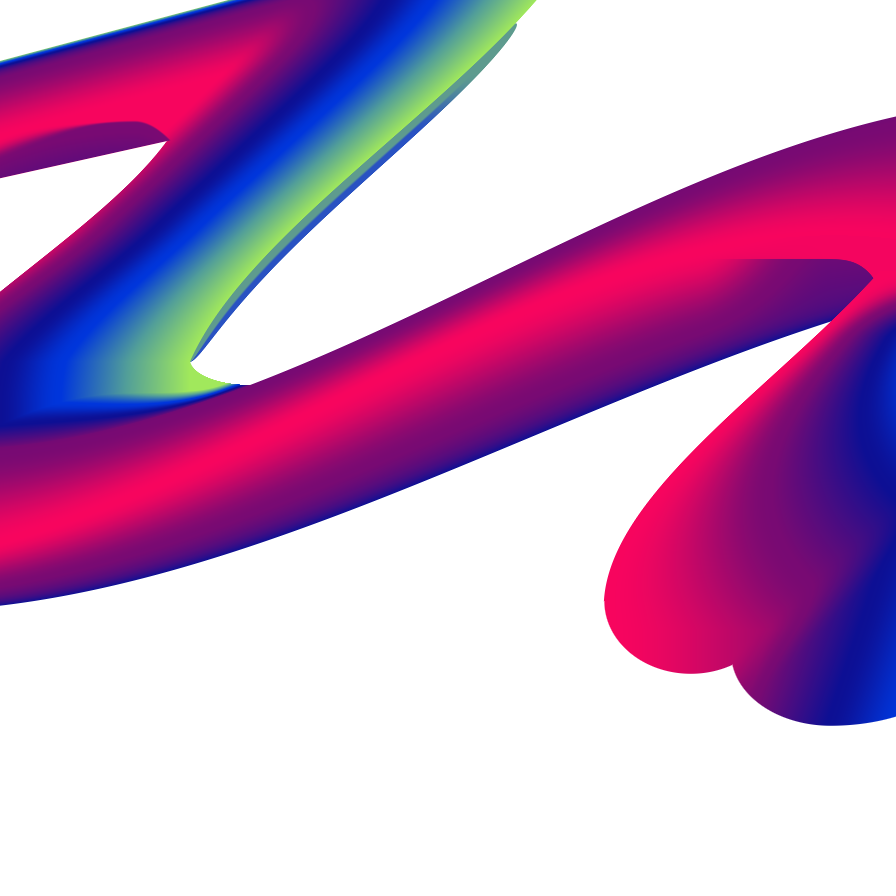
A WebGL 1 fragment shader for this background:

```glsl
precision highp float;
uniform vec2 u_resolution;

#define PAPER vec3(1.0)
#define RED vec3(0.97, 0.02, 0.37)
#define PURPLE vec3(0.47, 0.04, 0.45)
#define NAVY vec3(0.05, 0.06, 0.58)
#define BLUE vec3(0.0, 0.21, 0.86)
#define TEAL vec3(0.32, 0.62, 0.6)
#define GREEN vec3(0.63, 0.91, 0.36)
#define STRIP_BLUE vec3(0.16, 0.32, 0.76)
#define STRIP_WIDTH 0.0235

// Cubic passing through four values at t = 0, 1/3, 2/3 and 1.
float through(float t, vec4 v) {
  float s = 3.0 * t, a = s - 1.0, b = s - 2.0, c = s - 3.0;
  return dot(v, vec4(-a * b * c / 6.0, s * b * c / 2.0, -s * a * c / 2.0, s * a * b / 6.0));
}

// Sheen ramp: 0 red, 1 purple, 2 navy, 3 blue, 4 teal, 5 green.
vec3 sheen(float t) {
  vec3 c = mix(RED, PURPLE, smoothstep(0.0, 1.0, t));
  c = mix(c, NAVY, clamp(t - 1.0, 0.0, 1.0));
  c = mix(c, BLUE, smoothstep(2.0, 3.0, t));
  c = mix(c, TEAL, clamp(t - 3.0, 0.0, 1.0));
  return mix(c, GREEN, clamp(t - 4.0, 0.0, 1.0));
}

// Pixel coverage of a signed distance, positive inside.
float cover(float d) {
  return clamp(d * min(u_resolution.x, u_resolution.y) + 0.5, 0.0, 1.0);
}

float ellipse(vec2 p, vec2 radii) {
  return (1.0 - length(p / radii)) * min(radii.x, radii.y);
}

float bandTop(float x) { return through(x, vec4(0.501, 0.592, 0.747, 0.870)); }
float bandRidge(float x) { return through(x, vec4(0.395, 0.533, 0.685, 0.733)); }
float bandBottom(float x) { return through(x, vec4(0.324, 0.409, 0.543, 0.663)); }

// Folded ribbon in the upper left.
vec3 upperRibbon(vec3 color, vec2 p) {
  float right = through(clamp((1.0 - p.y) / 0.4036, 0.0, 1.0), vec4(0.599, 0.460, 0.3125, 0.212));
  float left = through((0.8424 - p.y) / 0.168, vec4(0.186, 0.135, 0.070, 0.0));
  float depth = 0.932 + 0.267 * p.x - p.y;
  float foldBottom = p.y - 0.801 - 0.223 * p.x;

  // Thin outer strip behind the green edge.
  float q = (0.974 - p.y) / 0.378;
  float stripWidth = STRIP_WIDTH * sqrt(max(4.0 * q * (1.0 - q), 0.0));
  float across = (p.x - right) / max(stripWidth, 0.001);
  float outer = smoothstep(0.45, 0.65, across) * (1.0 - smoothstep(0.85, 0.92, p.y));
  float strip = min(right + stripWidth - p.x, p.x - right + 0.01);
  strip = min(strip, min(q, 1.0 - q) * 0.378);
  color = mix(color, mix(TEAL * vec3(1.15, 0.98, 0.93), STRIP_BLUE, outer), cover(strip));

  // Sheen from the right edge, joined with the sheen of the upper edge.
  float span = 0.052 + 0.02 * max(p.y - 0.8, 0.0) + 0.02 * (1.0 - smoothstep(0.55, 0.75, p.y));
  float tRight = 5.0 - (right - p.x) / span;
  float tTop = 1.2 * (1.0 - depth / 0.085) + 3.5 * exp(-max(depth, 0.0) / 0.005);
  float t = length(max(vec2(tRight, tTop), 0.0));

  // Underside of the left fold.
  float side = p.x - 0.15;
  float lip = 0.8646 - (side < 0.0 ? 0.031 * pow(-side / 0.15, 2.0) : 0.018 * pow(side / 0.0365, 2.0));
  float soft = mix(0.016, 0.002, smoothstep(0.0, 0.12, p.x));
  float under = smoothstep(-soft, soft, lip - p.y) * cover(foldBottom);
  t = mix(t, 0.9 + 8.0 * max(lip - p.y, 0.0), under);

  // Shade where the wide band passes in front.
  float shade = mix(0.026, 0.003, smoothstep(0.0, 0.25, p.x));
  t = min(t, 1.1 + max(p.y - bandTop(p.x), 0.0) / shade);

  // Rounded inner corner of the right edge.
  float turn = clamp((0.599 - p.y) / 0.0286, 0.0, 1.0);
  float edge = right + 0.068 * (1.0 - sqrt(1.0 - turn * turn));
  float shape = min(max(foldBottom, p.x - left), min(depth, edge - p.x));
  return mix(color, sheen(t), cover(min(shape, p.y - bandRidge(p.x))));
}

// Wide band rising to the right, with its fold.
vec3 wideBand(vec3 color, vec2 p) {
  float top = bandTop(p.x), ridge = bandRidge(p.x), bottom = bandBottom(p.x);
  float above = (p.y - ridge) / (top - ridge);
  float below = clamp((ridge - p.y) / (ridge - bottom), 0.0, 1.0);
  float t = 1.4 * below + 0.6 * pow(below, 12.0);
  float lip = 0.711 - 0.018 * pow(max(p.x - 0.911, 0.0) / 0.0612, 4.0);
  float folded = mix(0.1, 1.0 + 0.4 * below + 0.6 * pow(below, 12.0), cover(lip - p.y));
  t = mix(t, folded, smoothstep(0.78, 0.93, p.x));
  if (above > 0.0) t = 1.05 * above;
  return mix(color, sheen(t), cover(min(top - p.y, p.y - bottom)));
}

// Ribbon falling from the fold into two rounded lobes.
vec3 fallingRibbon(vec3 color, vec2 p) {
  float left = through(min((0.6875 - p.y) / 0.3585, 1.0), vec4(0.973, 0.848, 0.730, 0.674));
  float span = through(clamp((0.6875 - p.y) / 0.39, 0.0, 1.0), vec4(0.033, 0.0625, 0.15, 0.30));
  float tUpper = (p.x - left) / span * (1.0 - smoothstep(0.622, 0.707, p.y));
  float tLower = max(1.0 + (p.x - 0.898 + 0.33 * (0.375 - p.y)) / 0.085, 0.85);
  float t = mix(tUpper, tLower, smoothstep(-0.013, 0.065, p.x - p.y - 0.561));

  float shape = min(p.x - left, min(p.y - 0.329, 0.698 - p.y));
  shape = max(shape, ellipse(p - vec2(0.771, 0.329), vec2(0.0965, 0.081)));
  vec2 lobe = p - vec2(0.927, 0.271);
  shape = max(shape, ellipse(lobe, vec2(lobe.x < 0.0 ? 0.111 : 0.15, 0.081)));
  return mix(color, sheen(t), cover(shape));
}

void main() {
  vec2 p = gl_FragCoord.xy / u_resolution;
  vec3 color = upperRibbon(PAPER, p);
  color = wideBand(color, p);
  color = fallingRibbon(color, p);
  gl_FragColor = vec4(color, 1.0);
}
```
